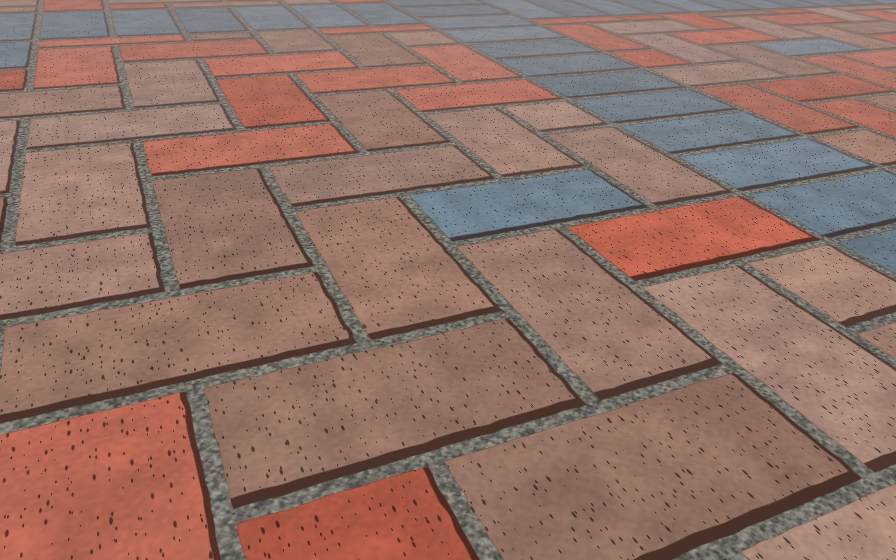
Reproduce this texture procedurally as a WebGL 1 fragment shader.

```glsl
precision highp float;
uniform vec2 u_resolution;

#define JOINT 0.045
#define SIDE_FACE vec2(0.014, 0.034)
#define PIT_DENSITY 9.0
#define PIT_CHANCE 0.5
#define BORDER_U vec2(5.0, 7.0)
#define BORDER_V vec2(-10.5, -8.5)
#define HAZE 0.42

const vec3 RED = vec3(0.73, 0.36, 0.28);
const vec3 BROWN = vec3(0.58, 0.44, 0.38);
const vec3 TAN = vec3(0.65, 0.53, 0.48);
const vec3 SLATE = vec3(0.41, 0.48, 0.53);
const vec3 SAND = vec3(0.49, 0.48, 0.45);
const vec3 SKY_SHEEN = vec3(0.67, 0.60, 0.59);

// Ground axes as seen through the camera: two vanishing points and the origin
const vec3 AXIS_U = 0.1 * vec3(3.75, -0.083, 1.0);
const vec3 AXIS_V = -0.195 * vec3(0.117, -0.308, 1.0);
const vec3 ORIGIN = vec3(0.346, 0.6875, 1.0);

float hash(vec2 p) {
  return fract(sin(dot(p, vec2(127.1, 311.7))) * 43758.5);
}

float noise(vec2 p) {
  vec2 i = floor(p), f = fract(p);
  f = f * f * (3.0 - 2.0 * f);
  return mix(mix(hash(i), hash(i + vec2(1.0, 0.0)), f.x),
             mix(hash(i + vec2(0.0, 1.0)), hash(i + 1.0), f.x), f.y);
}

vec2 toGround(vec2 screen) {
  vec3 p = vec3(screen, 1.0);
  return vec2(dot(p, cross(AXIS_V, ORIGIN)), dot(p, cross(ORIGIN, AXIS_U)))
         / dot(p, cross(AXIS_U, AXIS_V));
}

// Box coverage filtered by the footprint of one pixel
float boxCover(vec2 p, vec2 lo, vec2 hi, vec2 footprint) {
  vec2 c = clamp(min(p - lo, hi - p) / footprint + 0.5, 0.0, 1.0);
  return c.x * c.y;
}

// Herringbone of 2:1 bricks: lower corner in xy, size in zw
vec4 herringbone(vec2 g) {
  vec2 cell = floor(g);
  float k = mod(cell.x - cell.y + 0.5, 4.0);
  if (k < 1.0) return vec4(cell, 2.0, 1.0);
  if (k < 2.0) return vec4(cell - vec2(1.0, 0.0), 2.0, 1.0);
  if (k < 3.0) return vec4(cell - vec2(0.0, 1.0), 1.0, 2.0);
  return vec4(cell, 1.0, 2.0);
}

vec3 brickColor(vec2 id, bool border) {
  float pick = hash(id + 3.7), tint = hash(id + 19.3);
  float redChance = 0.16 + 0.36 * smoothstep(-2.0, -3.0, id.y)
                  + 0.7 * step(id.x - id.y, -0.5);
  vec3 color = mix(BROWN, TAN, tint);
  if (pick < redChance) color = mix(RED, TAN, 0.3 * tint);
  else if (pick > 0.95) color = SLATE;
  if (border) color = SLATE;
  return color * (0.93 + 0.14 * hash(id + 41.1));
}

// Short drag marks and pits, drawn out along the v axis
float pits(vec2 g) {
  vec2 p = g * PIT_DENSITY * vec2(1.3, 1.0);
  float mark = 0.0;
  for (int layer = 0; layer < 2; layer++) {
    vec2 cell = floor(p);
    vec2 center = 0.3 + 0.4 * vec2(hash(cell + 5.1), hash(cell + 8.6));
    vec2 d = (fract(p) - center) / vec2(0.13, 0.28);
    float size = 0.35 + 0.65 * hash(cell + 2.4);
    mark = max(mark, step(hash(cell), PIT_CHANCE)
                     * (1.0 - smoothstep(0.35, 1.0, length(d) / size)));
    p = p * 1.45 + 17.3;
  }
  return mark;
}

void main() {
  vec2 screen = vec2(gl_FragCoord.x, u_resolution.y - gl_FragCoord.y) / u_resolution.y;
  float px = 1.0 / u_resolution.y;
  vec2 g = toGround(screen);
  vec2 footprint = abs(toGround(screen + vec2(px, 0.0)) - g)
                 + abs(toGround(screen + vec2(0.0, px)) - g);
  float depth = 1.0 + 0.1 * g.x - 0.195 * g.y;
  float far = smoothstep(1.1, 3.2, depth);
  float detail = 1.0 - smoothstep(0.03, 0.13, footprint.y);

  // Brick layout: border courses cut through the herringbone
  vec4 brick = herringbone(g);
  vec2 id = brick.xy, lo = brick.xy, hi = brick.xy + brick.zw;
  bool column = g.x > BORDER_U.x && g.x < BORDER_U.y;
  bool row = g.y > BORDER_V.x && g.y < BORDER_V.y;
  if (column) {
    lo = vec2(BORDER_U.x, floor(g.y));
    hi = vec2(BORDER_U.y, lo.y + 1.0);
    id = lo;
  } else if (row) {
    lo = vec2(floor(g.x), BORDER_V.x);
    hi = vec2(lo.x + 1.0, BORDER_V.y);
    id = lo;
  } else {
    if (g.x < BORDER_U.x) hi.x = min(hi.x, BORDER_U.x);
    else lo.x = max(lo.x, BORDER_U.y);
    if (g.y > BORDER_V.y) lo.y = max(lo.y, BORDER_V.y);
    else hi.y = min(hi.y, BORDER_V.x);
  }

  // Worn outline, dark side faces and top face
  vec2 p = g + 0.016 * (vec2(noise(g * 11.0), noise(g * 11.0 + 31.0)) - 0.5);
  vec2 soft = footprint * (1.2 + 0.5 * far);
  float body = boxCover(p, lo + JOINT, hi - JOINT, soft);
  float top = boxCover(p, lo + JOINT, hi - JOINT - 2.0 * SIDE_FACE, soft);

  vec3 face = brickColor(id, column || row);
  vec3 side = mix(face, RED, 0.3) * 0.46;
  face *= 0.92 + 0.16 * noise(g * 5.0 + id);
  face *= 1.0 + 0.10 * detail * (noise(g * 42.0) - 0.5);
  face *= 1.0 - 0.52 * detail * pits(g + 0.37 * id);

  // Sandy joint with light and dark grains
  float grain = noise(g * 48.0) + 0.5 * noise(g * 95.0) - 0.75;
  vec3 color = SAND * (0.9 + 0.55 * detail * grain);
  color = mix(color, side, body);
  color = mix(color, face, top);

  gl_FragColor = vec4(mix(color, SKY_SHEEN, HAZE * far), 1.0);
}
```
